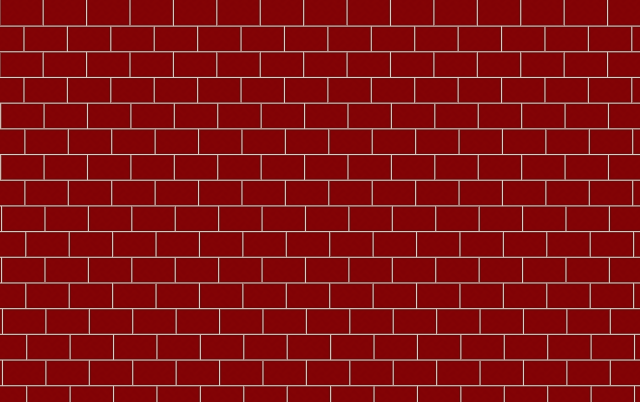
Give the GLSL for this pattern, as a Shadertoy shader.

```glsl
#define BRICK_SIZE vec2(0.1080, 0.0639)  // in canvas heights
#define TOP_OFFSET 0.0010
#define FIRST_JOINT 0.994   // in brick widths
#define ODD_ROW_SHIFT -0.442
#define GROUP_DRIFT 0.021   // sideways creep after each group of rows
#define GROUP_ROWS 4.0
#define JOINT_HALF 0.0014
#define SHADE_HALF 0.0046
#define BRICK_COLOR vec3(0.51, 0.01, 0.02)
#define SHADE_COLOR vec3(0.41, 0.03, 0.03)
#define JOINT_COLOR vec3(0.87, 0.79, 0.76)
#define MOTTLE 0.006

// Soft-edged band, one pixel of smoothing
float band(float dist, float halfWidth, float pixel) {
    return clamp((halfWidth - dist) / pixel + 0.5, 0.0, 1.0);
}

// Distance to the nearest mortar joint, with y measured downward
float jointDistance(vec2 p) {
    vec2 cell = p / BRICK_SIZE;
    float row = max(floor(cell.y), 0.0);

    // Bed joints start below the first course
    float bed = max(floor(cell.y + 0.5), 1.0);
    float bedDist = abs(cell.y - bed) * BRICK_SIZE.y;

    // Upright joints alternate per row and creep per group
    float phase = FIRST_JOINT + ODD_ROW_SHIFT * mod(row, 2.0)
                + GROUP_DRIFT * floor(row / GROUP_ROWS);
    float headDist = abs(fract(cell.x - phase + 0.5) - 0.5) * BRICK_SIZE.x;
    return min(bedDist, headDist);
}

// Faint uneven tone from layered sines
float mottle(vec2 p) {
    return 0.5 * sin(p.x * 310.0 + 2.0 * sin(p.y * 170.0))
         + 0.5 * sin(p.y * 390.0 + 2.0 * sin(p.x * 230.0));
}

void mainImage(out vec4 fragColor, in vec2 fragCoord) {
    float pixel = 1.0 / iResolution.y;
    vec2 p = vec2(fragCoord.x, iResolution.y - fragCoord.y) * pixel;
    p.y -= TOP_OFFSET;

    float dist = jointDistance(p);
    vec3 color = BRICK_COLOR + vec3(MOTTLE, 0.3 * MOTTLE, 0.3 * MOTTLE) * mottle(p);

    // Dark rim beside each joint, then the mortar itself
    color = mix(color, SHADE_COLOR, band(dist, SHADE_HALF, pixel));
    color = mix(color, JOINT_COLOR, band(dist, JOINT_HALF, pixel));
    fragColor = vec4(color, 1.0);
}
```
